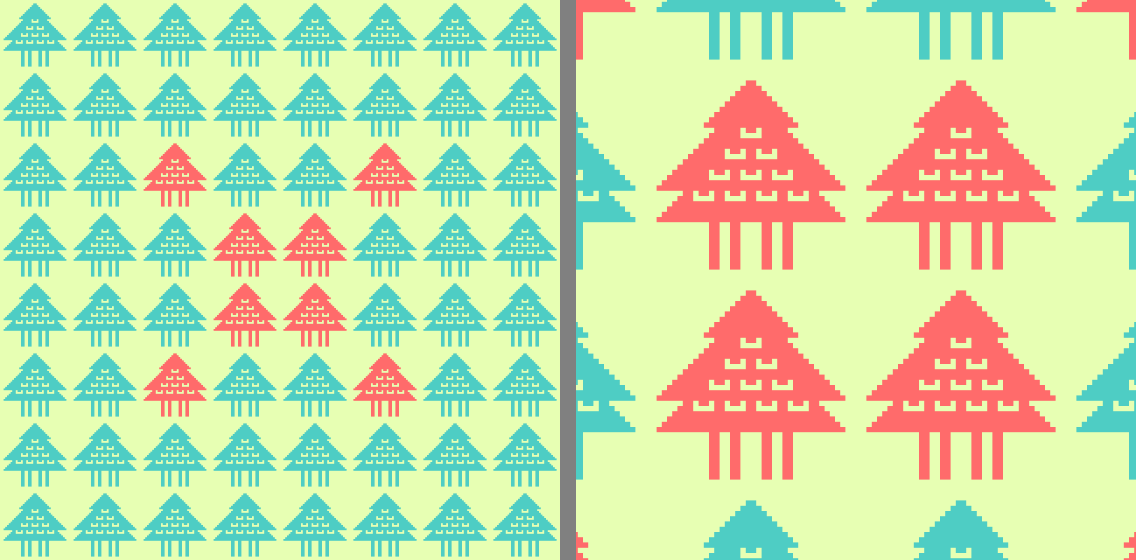
Left, the full canvas; right, a detail of the centre.
A Shadertoy shader for this pattern:

```glsl
// Eight by eight grid of blocky fir trees with stilt trunks and U-shaped notches.
// Each cell is a 40-block raster built from row formulas; the trees on the
// diagonals of the central 4 by 4 cells are coral. Edges are box filtered.

const float REPEATS = 8.0;            // trees across and down
const float BLOCKS = 40.0;            // blocks per cell side
const vec3 BACKGROUND = vec3(0.906, 1.0, 0.702);
const vec3 TEAL = vec3(0.306, 0.804, 0.769);
const vec3 CORAL = vec3(1.0, 0.42, 0.42);
const float ACCENT_REACH = 2.0;       // accent diagonal, in cells from centre

const float CROWN_TOP = 2.0;          // first row of each tier, from cell top
const float MIDDLE_TOP = 11.0;
const float LOWER_TOP = 23.0;
const float TRUNK_TOP = 29.0;
const float TRUNK_END = 38.0;
const float MIDDLE_HALF = 7.0;        // half width of a tier's first row
const float LOWER_HALF = 13.0;

const float NOTCH_TOP = 11.0;
const float NOTCH_ROWS = 4.0;         // vertical notch spacing
const float NOTCH_STEP = 6.0;         // horizontal notch spacing
const float NOTCH_LINES = 4.0;
const int SAMPLES = 5;                // filter samples per pixel side

// Half width of the foliage; every row widens by one block on each side.
float foliageHalfWidth(float row) {
    if (row < CROWN_TOP || row >= TRUNK_TOP) return 0.0;
    if (row < MIDDLE_TOP) return row - CROWN_TOP + 1.0;
    if (row < LOWER_TOP) return row - MIDDLE_TOP + MIDDLE_HALF;
    return row - LOWER_TOP + LOWER_HALF;
}

// Lines of one, two, three and four U shapes, centred on the tree.
bool insideNotch(float x, float row) {
    float line = floor((row - NOTCH_TOP) / NOTCH_ROWS);
    if (line < 0.0 || line >= NOTCH_LINES) return false;
    float localRow = row - NOTCH_TOP - line * NOTCH_ROWS;
    float halfSpan = 0.5 * NOTCH_STEP * (line + 1.0);
    float u = abs(mod(x + halfSpan, NOTCH_STEP) - 0.5 * NOTCH_STEP);
    bool sides = localRow < 0.5 && u >= 1.0;
    bool base = localRow > 0.5 && localRow < 1.5;
    return abs(x) < halfSpan && u < 2.0 && (sides || base);
}

// Four stilts, mirrored about the tree axis.
bool insideTrunk(float x, float row) {
    float side = abs(x);
    bool stilt = (side >= 2.0 && side < 4.0) || (side >= 6.0 && side < 8.0);
    return stilt && row >= TRUNK_TOP && row < TRUNK_END;
}

vec3 patternColor(vec2 uv) {
    vec2 grid = vec2(uv.x, 1.0 - uv.y) * REPEATS;
    vec2 block = fract(grid) * BLOCKS;
    float x = block.x - 0.5 * BLOCKS;
    float row = floor(block.y);

    bool foliage = abs(x) < foliageHalfWidth(row) && !insideNotch(x, row);
    if (!foliage && !insideTrunk(x, row)) return BACKGROUND;

    vec2 fromCentre = abs(floor(grid) + 0.5 - 0.5 * REPEATS);
    bool accent = abs(fromCentre.x - fromCentre.y) < 0.5
               && fromCentre.x < ACCENT_REACH;
    return accent ? CORAL : TEAL;
}

void mainImage(out vec4 fragColor, in vec2 fragCoord) {
    // Average over the pixel footprint to smooth the block edges.
    vec3 total = vec3(0.0);
    for (int j = 0; j < SAMPLES; j++) {
        for (int i = 0; i < SAMPLES; i++) {
            vec2 offset = (vec2(i, j) + 0.5) / float(SAMPLES) - 0.5;
            total += patternColor((fragCoord + offset) / iResolution.xy);
        }
    }
    fragColor = vec4(total / float(SAMPLES * SAMPLES), 1.0);
}
```
